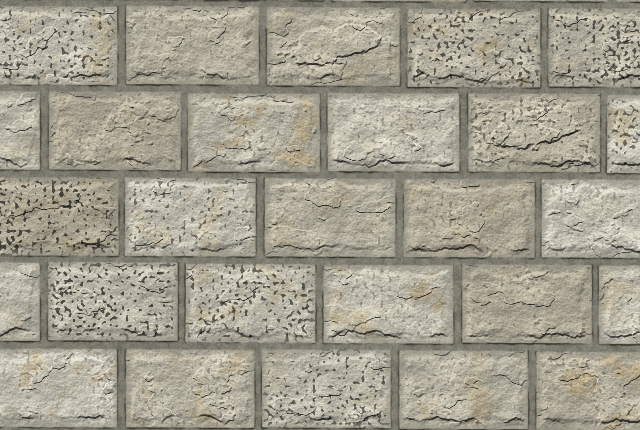
A Shadertoy shader for this texture:

```glsl
// Wall of split-faced limestone blocks in running bond with recessed grey mortar.
// Each block has its own noise relief (rough face, broken lower ledge, flakes),
// lit from above by its slope, then tinted with stains, pits and grain.

float hash(vec2 p) {
    vec3 v = fract(p.xyx * vec3(0.1031, 0.103, 0.0973));
    v += dot(v, v.yzx + 33.33);
    return fract((v.x + v.y) * v.z);
}

// Gradient noise, roughly -0.7 to 0.7
float corner(vec2 cell, vec2 offset) {
    float angle = 6.2832 * hash(cell);
    return dot(vec2(cos(angle), sin(angle)), offset);
}

float noise(vec2 p) {
    vec2 i = floor(p), f = fract(p);
    vec2 u = f * f * f * (f * (f * 6.0 - 15.0) + 10.0);
    vec2 e = vec2(1, 0);
    return mix(mix(corner(i, f), corner(i + e, f - e), u.x),
               mix(corner(i + e.yx, f - e.yx), corner(i + 1.0, f - 1.0), u.x), u.y);
}

float fbm(vec2 p) {
    float sum = 0.0, amp = 1.0;
    for (int i = 0; i < 4; i++) {
        sum += amp * noise(p);
        p = mat2(1.6, 1.2, -1.2, 1.6) * p + 17.3;
        amp *= 0.52;
    }
    return sum;
}

float box(vec2 q, vec2 size, float radius) {
    vec2 d = abs(q) - size + radius;
    return length(max(d, 0.0)) + min(max(d.x, d.y), 0.0) - radius;
}

// Raised, irregular shell of stone left on a few blocks
float flake(vec2 q, vec2 id) {
    float chosen = 1.0 - step(0.5, abs(mod(id.x + 2.0 * id.y, 11.0) - 9.0));
    q -= vec2(-0.005, 0.008);
    q.y -= 0.2 * q.x;
    float d = length(q / vec2(0.1, 0.043)) - 1.0 + 0.55 * fbm(q * 16.0 + id * 5.7);
    return chosen * smoothstep(0.08, -0.08, d);
}

// Height of the block surface
float relief(vec2 q, vec2 size, vec2 id) {
    vec2 s = q + id * 7.31;
    vec2 edge = size - abs(q);
    float margin = 0.014 + 0.018 * fbm(s * 14.0);
    float h = 0.0022 * smoothstep(0.0, 0.014, min(edge.x, edge.y) - margin);
    // Broken ledge wandering along the foot of the block
    float ledge = q.y + size.y - 0.021 - 0.019 * fbm(vec2(s.x * 17.0, id.y * 3.7 + id.x));
    float broken = smoothstep(-0.15, 0.3, noise(vec2(s.x * 15.0, id.x + 4.4)) + 0.12);
    broken *= smoothstep(0.005, 0.025, edge.x);
    h += 0.0042 * broken * smoothstep(-0.003, 0.003, ledge) * smoothstep(0.07, 0.0, ledge);
    // Stepped cleavage and general roughness
    float cleave = fbm(s * vec2(9.0, 13.0));
    h += 0.0022 * smoothstep(0.22, 0.29, cleave) + 0.003 * fbm(s * 21.0);
    h += 0.0004 * noise(s * 150.0) + 0.0003 * noise(s * 290.0);
    return h + 0.0055 * flake(q, id);
}

void mainImage(out vec4 fragColor, in vec2 fragCoord) {
    vec2 p = fragCoord / iResolution.y;
    float soft = max(1.0 / iResolution.y, 0.0015);

    // Five courses; every other one is shifted by half a block
    float y = (p.y + 0.004 + 0.005 * (p.x - 0.75)) / 0.199;
    float row = floor(y);
    float pitch = 0.318 + 0.0024 * row;
    float x = (p.x - mix(0.283, 0.103, mod(row, 2.0))) / pitch;
    vec2 id = vec2(floor(x), row);
    vec2 q = (vec2(fract(x), fract(y)) - 0.5) * vec2(pitch, 0.199);
    vec2 size = vec2(0.5 * pitch - 0.0095, 0.091);
    float tone = hash(id + 3.7), age = hash(id + 19.1);
    q += 0.004 * (vec2(tone, age) - 0.5);
    vec2 s = q + id * 7.31;
    float d = box(q, size, 0.004) + 0.0022 * fbm(p * 45.0);

    // Block colour: pale lime, grey clouds and ochre stains
    float cloud = fbm(s * 8.0);
    vec3 stone = mix(vec3(0.655, 0.63, 0.56), vec3(0.755, 0.745, 0.695), tone);
    stone *= 1.0 + 0.13 * cloud;
    float stain = smoothstep(0.0, 0.55, fbm(s * 13.0 + 40.0)) * age;
    stone = mix(stone, vec3(0.68, 0.59, 0.42), 0.5 * stain);
    stone = mix(stone, vec3(0.78, 0.76, 0.69), 0.4 * flake(q, id));

    // Slope towards the light gives highlights and undercut shadows
    float e = 0.0015, h = relief(q, size, id);
    vec2 slope = vec2(relief(q + vec2(e, 0), size, id),
                      relief(q + vec2(0, e), size, id)) - h;
    float light = -dot(slope / e, vec2(-0.35, 0.94));
    stone *= 1.0 + clamp(0.75 * light, -0.72, 0.17);

    // Pits, grain and mortar smeared over the margins
    float pitted = smoothstep(0.72, 0.95, hash(id + 8.3));
    float pits = smoothstep(0.28, 0.5, noise(s * 105.0) + 0.3 * cloud + 0.12 * pitted);
    stone *= 1.0 - (0.22 + 0.38 * pitted) * pits;
    stone *= 1.0 + 0.1 * noise(p * 230.0);
    float smear = smoothstep(-0.018, 0.0, d + 0.012 * fbm(p * 30.0));
    stone = mix(stone, vec3(0.57, 0.56, 0.51), 0.55 * smear);

    // Mortar, darkest in the gap beside and below each block
    vec3 mortar = vec3(0.49, 0.48, 0.435) * (1.0 + 0.17 * fbm(p * 38.0) + 0.16 * noise(p * 190.0));
    float below = smoothstep(0.0, 0.004, -q.y - size.y + 0.002);
    float beside = smoothstep(0.0, 0.004, abs(q.x) - size.x + 0.002);
    float patchy = smoothstep(-0.4, 0.3, fbm(p * 13.0 + 9.0));
    float gap = exp(-pow((d - 0.001) / 0.0026, 2.0)) * max(below, 0.7 * beside) * patchy;

    vec3 color = mix(stone, mortar, smoothstep(-soft, soft, d));
    color = mix(color, vec3(0.13, 0.12, 0.09), 0.85 * gap);
    fragColor = vec4(clamp(color, 0.0, 1.0), 1.0);
}
```
